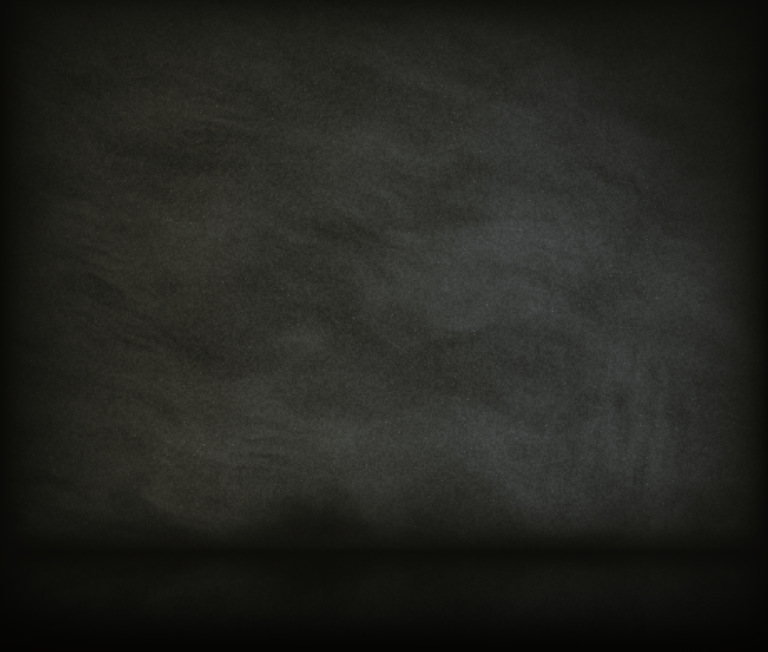
A Shadertoy shader for this texture:

```glsl
// Smudged dark slate wall with a heavy vignette above a dim reflective floor.

const float FLOOR_LINE = 0.157;
const float FLOOR_GLOSS = 0.42;
const float WALL_LEVEL = 0.162;
const float CLOUD_AMOUNT = 0.085;
const float WISP_AMOUNT = 0.070;
const float STROKE_AMOUNT = 0.050;
const float GRAIN_AMOUNT = 0.072;
const float SPECK_AMOUNT = 0.085;
const float SCRATCH_AMOUNT = 0.026;
const int SCRATCHES = 26;
const vec3 SHADOW = vec3(0.038, 0.037, 0.028);
const vec3 WARM_TINT = vec3(1.0, 1.0, 0.85);
const vec3 COOL_TINT = vec3(0.94, 1.0, 1.01);

// Broad chalk marks: centre x, centre y, half width, brightness.
const int SMUDGES = 11;
const vec4 SMUDGE[SMUDGES] = vec4[](
    vec4(0.39, 0.49, 0.040, 0.042), vec4(0.31, 0.37, 0.11, 0.028),
    vec4(0.60, 0.32, 0.09, 0.026), vec4(0.49, 0.23, 0.08, 0.036),
    vec4(0.91, 0.52, 0.06, 0.044), vec4(0.47, 0.78, 0.09, 0.026),
    vec4(0.69, 0.57, 0.18, 0.014), vec4(0.45, 0.65, 0.055, -0.034),
    vec4(0.59, 0.475, 0.035, -0.030), vec4(0.21, 0.77, 0.09, -0.028),
    vec4(0.19, 0.48, 0.13, -0.022));

float hash(vec2 p) {
    vec3 q = fract(vec3(p.xyx) * 0.1031);
    q += dot(q, q.yzx + 33.33);
    return fract((q.x + q.y) * q.z);
}

float noise(vec2 p) {
    vec2 i = floor(p), f = fract(p);
    f = f * f * (3.0 - 2.0 * f);
    return mix(mix(hash(i), hash(i + vec2(1, 0)), f.x),
               mix(hash(i + vec2(0, 1)), hash(i + vec2(1, 1)), f.x), f.y);
}

float fbm(vec2 p) {
    float sum = 0.0, amp = 0.5;
    for (int i = 0; i < 5; i++) {
        sum += amp * noise(p);
        p = mat2(0.8, -0.6, 0.6, 0.8) * p * 2.03 + 17.3;
        amp *= 0.5;
    }
    return sum / 0.97;
}

float segmentDistance(vec2 p, vec2 a, vec2 b) {
    vec2 d = b - a;
    return length(p - a - d * clamp(dot(p - a, d) / dot(d, d), 0.0, 1.0));
}

// Light falling off towards each wall edge and the upper right corner.
float vignette(vec2 uv, vec2 wobble) {
    float left = 1.0 - exp(-uv.x / 0.105);
    float right = 1.0 - exp(-(1.0 - uv.x) / 0.065);
    float top = 1.0 - exp(-(1.02 - uv.y) / 0.085);
    float base = smoothstep(0.115, 0.29, uv.y + 0.12 * wobble.x * smoothstep(0.157, 0.2, uv.y));
    float corner = 1.0 - 0.55 * smoothstep(1.42, 1.85, uv.x + uv.y + 0.2 * wobble.y);
    return left * right * top * base * corner;
}

float wallTone(vec2 uv, float aspect) {
    vec2 p = vec2(uv.x * aspect, uv.y);
    vec2 warp = vec2(fbm(p * 6.0 + 3.0), fbm(p * 6.0 + 41.0)) - 0.5;
    float tone = WALL_LEVEL + 0.022 * smoothstep(0.2, 0.7, uv.x);

    // Cloudy erasure, thin wisps and placed smudges with ragged edges
    tone += CLOUD_AMOUNT * (fbm((p + warp * 0.15) * vec2(6.0, 10.0) + 9.0) - 0.5);
    vec2 q = p + warp * 0.09;
    vec2 slant = vec2(dot(q, vec2(0.96, -0.28)), dot(q, vec2(0.28, 0.96)));
    tone += WISP_AMOUNT * (fbm(slant * vec2(10.0, 26.0) + 31.0) - 0.5);
    for (int i = 0; i < SMUDGES; i++) {
        vec2 d = (uv + warp * 0.08 - SMUDGE[i].xy) / (SMUDGE[i].z * vec2(1.0, 0.55));
        tone += SMUDGE[i].w * exp(-dot(d, d));
    }

    // Slanted wiping on the left bends into arcs on the right
    float wiping = noise(slant * vec2(14.0, 120.0));
    vec2 r = q - vec2(0.35 * aspect, 0.42);
    float arcs = noise(vec2(atan(r.y, r.x) * 10.0, length(r) * 100.0));
    float patches = smoothstep(0.38, 0.68, fbm(p * 6.0 + 70.0));
    tone += STROKE_AMOUNT * patches * (mix(wiping, arcs, smoothstep(0.55, 0.85, uv.x)) - 0.5);

    // Fine scratches, faint at one end
    for (int i = 0; i < SCRATCHES; i++) {
        float id = float(i) + 1.0;
        vec2 start = vec2(hash(vec2(id, 2.0)) * aspect, 0.25 + 0.7 * hash(vec2(id, 5.0)));
        float angle = -1.0 + 1.4 * hash(vec2(id, 8.0));
        vec2 end = start + (0.02 + 0.05 * hash(vec2(id, 11.0))) * vec2(cos(angle), sin(angle));
        float fade = 1.0 - smoothstep(0.0, 0.07, length(p - start));
        tone += SCRATCH_AMOUNT * fade * (1.0 - smoothstep(0.0, 0.003, segmentDistance(p, start, end)));
    }

    // Slate grain and chalk dust
    tone += GRAIN_AMOUNT * (0.65 * noise(p * 390.0) + 0.35 * noise(p * 190.0 + 7.0) - 0.5);
    vec2 cell = floor(p * 200.0), local = fract(p * 200.0) - 0.5;
    float dust = step(0.965, hash(cell + 5.0)) * hash(cell + 23.0);
    tone += SPECK_AMOUNT * dust * (1.0 - smoothstep(0.05, 0.45, length(local)));
    return max(tone, 0.0) * vignette(uv, warp);
}

void mainImage(out vec4 fragColor, in vec2 fragCoord) {
    vec2 uv = fragCoord / iResolution.xy;
    float aspect = iResolution.x / iResolution.y;

    // Mirror the wall below the floor line
    float wall = smoothstep(FLOOR_LINE - 0.006, FLOOR_LINE + 0.006, uv.y);
    vec2 source = vec2(uv.x, FLOOR_LINE + abs(uv.y - FLOOR_LINE));
    float floorLight = FLOOR_GLOSS * smoothstep(-0.01, 0.13, uv.y);
    float tone = wallTone(source, aspect) * mix(floorLight, 1.0, wall);

    float coolness = clamp(0.1 + 0.65 * smoothstep(0.2, 0.8, uv.x)
                         + 3.0 * (tone - 0.13), 0.0, 1.0);
    vec3 shade = SHADOW * mix(0.45, 1.0, smoothstep(0.0, 0.15, uv.y));
    fragColor = vec4(shade + tone * mix(WARM_TINT, COOL_TINT, coolness), 1.0);
}
```
